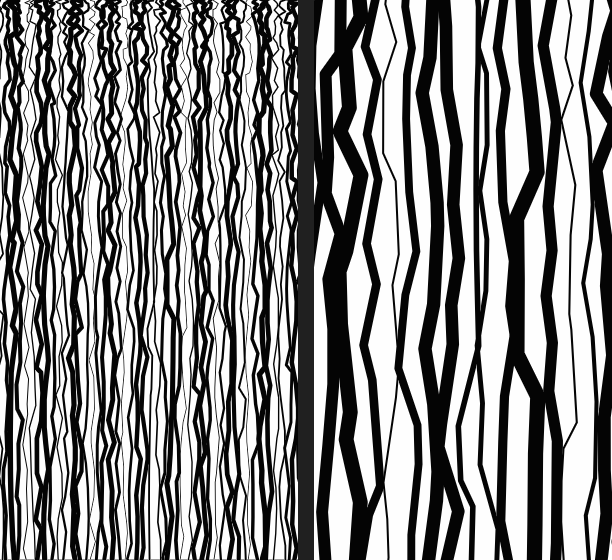
Left, the full canvas; right, a detail of the centre.
Reproduce this pattern procedurally as a Shadertoy shader.

```glsl
// Vertical jagged ink strands, tightly crinkled at the top and stretching out downwards.

#define SPACING 0.0117        // distance between strands, in canvas heights
#define SWING 0.0066          // largest sideways offset of a bend
#define THIN 0.0006           // half width of the finest strand
#define THICK 0.0048          // half width of the boldest strand
#define CLUSTER 4.8           // strands per bold-to-fine cycle
#define TOP_STEP 0.003        // bend spacing at the top edge
#define STEP_GROWTH 0.0005    // how fast bend spacing grows downwards
#define BEND_JITTER 0.85      // irregularity of bend spacing
#define BASELINE 0.0007       // thickness of the line along the bottom
#define INK vec3(0.015)
#define PAPER vec3(0.995)

const float TAU = 6.2831853;

float hash(vec2 p) {
    vec3 q = fract(vec3(p.xyx) * 0.1031);
    q += dot(q, q.yzx + 33.33);
    return fract((q.x + q.y) * q.z);
}

// One-dimensional gradient noise
float gradientNoise(float x) {
    float cell = floor(x), f = x - cell;
    float left = 2.0 * hash(vec2(cell, 7.0)) - 1.0;
    float right = 2.0 * hash(vec2(cell + 1.0, 7.0)) - 1.0;
    return mix(left * f, right * (f - 1.0), f * f * f * (f * (f * 6.0 - 15.0) + 10.0));
}

float segmentDistance(vec2 p, vec2 a, vec2 b) {
    vec2 pa = p - a, ba = b - a;
    return length(pa - ba * clamp(dot(pa, ba) / dot(ba, ba), 0.0, 1.0));
}

// Bend index at a given depth below the top edge
float bendIndex(float depth) {
    return (sqrt(TOP_STEP * TOP_STEP + 4.0 * STEP_GROWTH * depth) - TOP_STEP)
           / (2.0 * STEP_GROWTH);
}

// Position of one bend: x across, y as depth below the top edge
vec2 bendPoint(float strand, float bend) {
    vec2 seed = vec2(strand + 41.0, bend + 13.0);
    float n = bend + BEND_JITTER * (hash(seed) - 0.5);
    float sideways = SWING * (2.0 * hash(seed + 119.0) - 1.0);
    return vec2(strand * SPACING + sideways, n * (TOP_STEP + STEP_GROWTH * n));
}

// Bold and fine strands gather in loose groups
float halfWidth(float strand) {
    float phase = TAU * (strand - 0.8) / CLUSTER + 2.5 * gradientNoise(strand * 0.2);
    float weight = 0.5 + 0.42 * sin(phase) + 0.35 * (hash(vec2(strand + 5.0, 3.0)) - 0.5);
    return mix(THIN, THICK, clamp(weight, 0.0, 1.0));
}

float strandDistance(vec2 p, float strand) {
    float firstBend = floor(bendIndex(p.y)) - 3.0;
    vec2 previous = bendPoint(strand, firstBend);
    float nearest = 1.0;
    for (float k = 1.0; k <= 7.0; k++) {
        vec2 next = bendPoint(strand, firstBend + k);
        nearest = min(nearest, segmentDistance(p, previous, next));
        previous = next;
    }
    return nearest - halfWidth(strand);
}

void mainImage(out vec4 fragColor, in vec2 fragCoord) {
    float pixel = 1.0 / iResolution.y;
    vec2 p = vec2(fragCoord.x, iResolution.y - fragCoord.y) * pixel;

    // Union of the nearby strands and the baseline
    float nearestStrand = round(p.x / SPACING);
    float dist = 1.0 - p.y - BASELINE;
    for (float k = -2.0; k <= 2.0; k++)
        dist = min(dist, strandDistance(p, nearestStrand + k));

    float coverage = clamp(0.5 - dist / pixel, 0.0, 1.0);
    fragColor = vec4(mix(PAPER, INK, coverage), 1.0);
}
```
